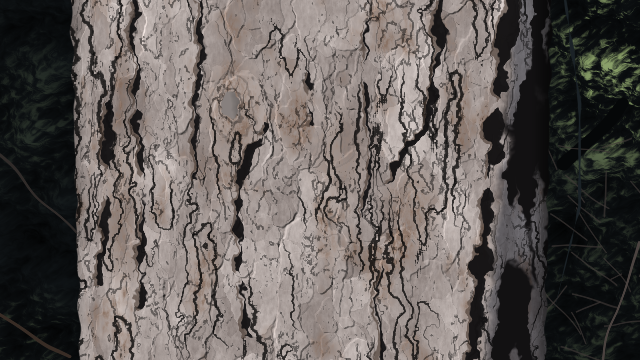
A WebGL 2 fragment shader for this texture:

```glsl
#version 300 es
precision highp float;
uniform vec2 u_resolution;
out vec4 fragColor;

const vec3 PALE = vec3(0.78, 0.74, 0.725), UMBER = vec3(0.42, 0.375, 0.36);
const vec3 RUST = vec3(0.49, 0.385, 0.32), CREVICE = vec3(0.07, 0.065, 0.07);
const vec3 NIGHT = vec3(0.042, 0.054, 0.061), LEAF = vec3(0.36, 0.41, 0.24);

vec2 hash2(vec2 p) {
  p = vec2(dot(p, vec2(127.1, 311.7)), dot(p, vec2(269.5, 183.3)));
  return fract(sin(p) * 43758.5);
}
float corner(vec2 i, vec2 f, vec2 o) { return dot(hash2(i + o) * 2.0 - 1.0, f - o); }
float gradNoise(vec2 p) {
  vec2 i = floor(p), f = p - i, u = f * f * (3.0 - 2.0 * f), e = vec2(1, 0);
  return mix(mix(corner(i, f, e.yy), corner(i, f, e), u.x),
    mix(corner(i, f, e.yx), corner(i, f, e.xx), u.x), u.y);
}
float fbm(vec2 p) {
  float sum = 0.0, amp = 1.0;
  for (int i = 0; i < 4; i++, p = p * 2.03 + 17.3, amp *= 0.55) sum += amp * gradNoise(p);
  return sum;
}
vec2 jitter(vec2 p, float freq) { return vec2(gradNoise(p * freq), gradNoise(p * freq + 41.0)); }
// Thin line of even width along the zero set of a field
float crease(float field, float width) {
  float steep = length(vec2(dFdx(field), dFdy(field))) * u_resolution.y;
  return smoothstep(width, 0.35 * width, abs(field) / max(steep, 0.5));
}
// Overlapping rounded plates: x = height, y = tone
vec2 plates(vec2 p) {
  vec2 top = vec2(0, 0.2);
  for (int k = 0; k < 9; k++) {
    vec2 id = floor(p) + vec2(k % 3 - 1, k / 3 - 1), r = hash2(id + 37.0);
    float d = length(p - id - hash2(id)) / (0.55 + 0.4 * r.x);
    float lift = (0.2 + 0.8 * r.y) * smoothstep(1.0, 0.94, d);
    if (lift > top.x) top = vec2(lift, r.x);
  }
  return top;
}
vec2 relief(vec2 p) {
  p += 0.04 * jitter(p, 9.0) + 0.02 * jitter(p, 27.0) + 0.007 * jitter(p, 75.0);
  return 0.6 * plates(p * vec2(10, 5)) + 0.4 * plates(p * vec2(22, 12) + 5.0);
}
// Fissure through four x positions, evenly spaced from top to low
float crack(vec2 p, vec4 bend, float top, float low, float width) {
  vec3 leg = clamp(3.0 * (top - p.y) / (top - low) - vec3(0, 1, 2), 0.0, 1.0);
  float x = bend.x + dot(bend.yzw - bend.xyz, leg);
  float w = width * (0.6 + 2.2 * gradNoise(vec2(bend.x * 31.0, p.y * 17.0)));
  return smoothstep(0.002, -0.002, max(abs(p.x - x) - w, max(p.y - top, low - p.y)));
}
float fissures(vec2 p) {
  float f = crack(p, vec4(0.73, 0.655, 0.67, 0.69), 0.66, 0.06, 0.012);
  f = max(f, crack(p, vec4(1.225, 1.22, 1.19, 1.08), 1.0, 0.5, 0.015));
  f = max(f, crack(p, vec4(0.37, 0.38, 0.4, 0.39), 1.0, 0.15, 0.008));
  f = max(f, crack(p, vec4(0.3, 0.305, 0.295, 0.27), 0.76, 0.22, 0.009));
  f = max(f, crack(p, vec4(0.555, 0.56, 0.54, 0.55), 1.0, 0.49, 0.008));
  f = max(f, crack(p, vec4(0.86), 0.8, 0.66, 0.01));
  f = max(f, crack(p, vec4(1.02, 1.015, 1.035, 1.01), 1.0, 0.4, 0.006));
  f = max(f, crack(p, vec4(1.08, 1.06, 1.05, 1.06), 0.36, 0.0, 0.006));
  return max(f, crack(p, vec4(1.43, 1.38, 1.345, 1.3), 1.1, -0.1, 0.024));
}
float twig(vec2 p, vec2 a, vec2 b, float width) {
  vec2 ab = b - a;
  float t = clamp(dot(p - a, ab) / dot(ab, ab), 0.0, 1.0);
  return smoothstep(width + 0.002, width - 0.001, length(p - a - ab * t));
}
float blotch(vec2 p, float x, float y, float rx, float ry) {
  return smoothstep(1.2, 0.2, length((p - vec2(x, y)) / vec2(rx, ry)));
}
vec3 forest(vec2 p) {
  float mass = fbm(p * vec2(6, 8)), needles = fbm(p * vec2(34, 44) + 3.0 * mass);
  vec3 col = NIGHT * (1.0 + 0.9 * mass + 0.6 * needles);
  // Sunlit leaves
  float sun = blotch(p, 1.7, 0.83, 0.2, 0.36) + 0.35 * blotch(p, 0.06, 0.06, 0.18, 0.16)
    + 0.22 * blotch(p, 0.08, 0.68, 0.2, 0.3) + 0.3 * step(1.0, p.x);
  col += LEAF * sun * smoothstep(-0.05, 0.65, needles + 0.7 * mass);
  // Branches and scattered twigs
  vec2 q = p + 0.03 * jitter(p, 7.0);
  col = mix(col, NIGHT * 0.5, twig(q, vec2(1.56, 0.54), vec2(1.73, 0.71), 0.016));
  for (int i = 0; i < 22; i++) {
    vec2 a = vec2(1.53, 0) + hash2(vec2(i, 9)) * vec2(0.25, 0.62);
    vec2 b = a + (hash2(vec2(i, 23)) - 0.5) * 0.28;
    col = mix(col, UMBER * 0.6, 0.65 * twig(q, a, b, 0.0015));
  }
  col = mix(col, NIGHT * 2.5, crack(p, vec4(1.57, 1.61, 1.61, 1.54), 1.0, 0.14, 0.004));
  col = mix(col, UMBER * 0.7, twig(q, vec2(1.78, 0.33), vec2(1.67, 0), 0.003));
  col = mix(col, UMBER * 0.45, twig(q, vec2(0, 0.57), vec2(0.21, 0.34), 0.003));
  return mix(col, RUST * 0.45, twig(q, vec2(0, 0.125), vec2(0.19, 0), 0.004));
}
vec3 bark(vec2 p) {
  vec2 wrapped = vec2(0.68 * asin(clamp((p.x - 0.865) / 0.7, -0.98, 0.98)), p.y);
  vec2 surface = relief(wrapped);
  float slope = surface.x - relief(wrapped + vec2(-0.004, 0.003)).x;
  float cloud = fbm(wrapped * vec2(5, 3.5) + 8.0), grain = fbm(p * vec2(100, 50));
  float tone = 0.36 + 0.55 * surface.y + 0.45 * cloud + 0.22 * grain;
  vec3 col = mix(UMBER, PALE, clamp(tone, 0.0, 1.1));
  // Warm stains
  float warm = 0.7 * blotch(p, 0.65, 0.7, 0.1, 0.15) + 0.6 * blotch(p, 1.14, 0.42, 0.09, 0.14)
    + 0.5 * blotch(p, 0.34, 0.4, 0.06, 0.28) + 0.35 * blotch(p, 0.94, 0.56, 0.1, 0.18)
    + 0.8 * smoothstep(0.05, 0.5, fbm(wrapped * vec2(8, 5) + 60.0));
  col = mix(col, RUST, clamp(warm * (0.6 + grain), 0.0, 0.75));
  // Raised rims, cast shadows, vertical furrows and flake outlines
  col *= 1.0 + 0.4 * clamp(slope, 0.0, 0.6) - 1.3 * clamp(-slope, 0.0, 0.6);
  vec2 ragged = p + 0.028 * jitter(p, 13.0) + 0.016 * jitter(p, 40.0) + 0.007 * jitter(p, 90.0);
  float zone = gradNoise(p * vec2(6, 4) + 70.0) + 0.35 * smoothstep(0.46, 0.25, p.x)
    + 0.2 * smoothstep(0.9, 1.1, p.x);
  float furrow = gradNoise(ragged * vec2(19, 2.5) + 0.5 * jitter(p, 11.0));
  col *= 1.0 - 0.75 * crease(furrow, 0.002 + 0.014 * clamp(zone, 0.0, 0.5)) * smoothstep(-0.1, 0.15, zone);
  float flake = sin(9.0 * fbm(ragged * vec2(9, 4) + 30.0));
  col *= 1.0 - 0.45 * crease(flake, 0.005) * smoothstep(-0.15, 0.25, grain + cloud);
  // Knot with rings and a pale eye
  vec2 knot = ragged - vec2(0.643, 0.704);
  float ring = length(knot / vec2(0.062, 0.1));
  col *= 1.0 - 0.3 * smoothstep(0.5, 1.0, sin(ring * 15.0)) * smoothstep(1.2, 0.7, ring);
  col = mix(col, PALE * (0.68 - 6.0 * max(knot.x, 0.0)), smoothstep(0.44, 0.36, ring));
  // Shaded flank with standing strips
  float shade = smoothstep(0.0, 0.04, ragged.x - 1.33 - 0.08 * p.y);
  float strip = smoothstep(0.0, 0.07, gradNoise(ragged * vec2(27, 4) + 12.0));
  col = mix(col, mix(CREVICE, col * vec3(0.6, 0.62, 0.66), strip * 0.9), shade);
  col *= 1.0 - 0.5 * smoothstep(1.47, 1.53, p.x) - 0.25 * smoothstep(0.25, 0.2, p.x);
  col = mix(col, RUST * 0.55, 0.6 * fissures(ragged + vec2(0.009, 0.006)));
  return mix(col, CREVICE, 0.94 * fissures(ragged));
}
void main() {
  vec2 p = gl_FragCoord.xy / u_resolution.y;
  float rough = 0.014 * gradNoise(vec2(3, p.y * 17.0));
  float left = mix(0.222, 0.197, p.y) + rough, right = mix(1.515, 1.532, p.y) - rough;
  float trunk = smoothstep(-0.002, 0.003, min(p.x - left, right - p.x));
  fragColor = vec4(mix(forest(p), bark(p), trunk), 1);
}
```
